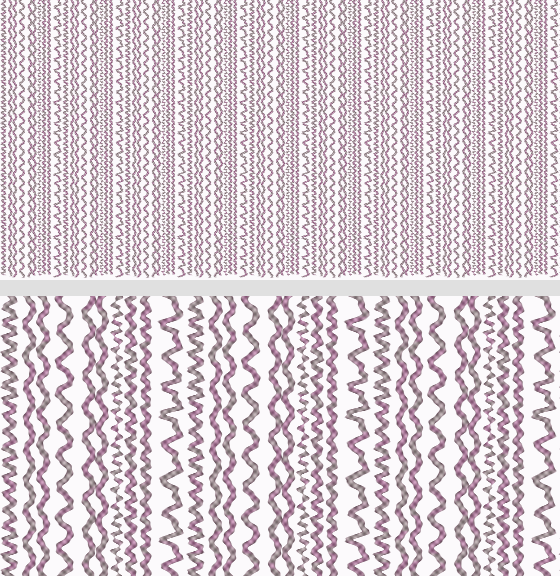
Top: the whole. Bottom: its middle third, enlarged.
Write a WebGL 1 fragment shader that draws this pattern.

```glsl
precision highp float;

// Vertical bands of beaded, wavy threads on white, ten threads to a band.
// Each thread is a sine curve with a slope-corrected distance; a fine lattice
// of beads and stitches breaks it up, and hashed noise wears swing and tint.

uniform vec2 u_resolution;

const float TAU = 6.2831853;
const float BANDS = 9.02;         // repeats across the canvas
const float ROWS = 27.0;          // wave repeats down the canvas
const int THREADS = 10;           // threads in one band
const float HALF_WIDTH = 0.0043;  // of the canvas height
const float BEADS = 96.0;         // beads per canvas height
const float BEAD_GAP = 0.32;      // how far the beads pinch the thread
const float DOT_GAP = 0.9;        // the same for the dotted thread
const float STITCH = 0.16;        // contrast of the stitches
const float PHASE_DRIFT = 0.5;    // wave irregularity, in radians
const float JAG_DRIFT = 2.4;      // the same for the jagged thread
const float SWING_WEAR = 0.25;    // loss of swing in the weakest waves
const float TINT_SPOTS = 110.0;   // tint changes down the canvas
const float END_LOW = 0.008;      // lowest loose end
const float END_SPREAD = 0.018;   // variation of the loose ends

const vec3 PAPER = vec3(0.99, 0.98, 0.99);
const vec3 MAUVE = vec3(0.67, 0.49, 0.61);
const vec3 GREY = vec3(0.62, 0.57, 0.58);
const vec3 OUTLINE = vec3(0.53, 0.44, 0.48);

float hash(vec2 p) {
  return fract(sin(dot(p, vec2(12.9898, 78.233))) * 43758.5453);
}

// Smooth noise along one thread, picked by its seed.
float threadNoise(float y, float seed) {
  float cell = floor(y);
  float f = fract(y);
  f = f * f * (3.0 - 2.0 * f);
  return mix(hash(vec2(cell, seed)), hash(vec2(cell + 1.0, seed)), f);
}

// x: centre and y: swing, in band widths; z: waves per row; w: mauve share.
vec4 threadShape(int i) {
  if (i == 0) return vec4(0.060, 0.024, 2.0, 0.45);
  if (i == 1) return vec4(0.165, 0.021, 1.0, 0.60);
  if (i == 2) return vec4(0.240, 0.023, 1.0, 0.65);
  if (i == 3) return vec4(0.355, 0.034, 1.0, 0.45);
  if (i == 4) return vec4(0.485, 0.023, 1.0, 0.45);
  if (i == 5) return vec4(0.555, 0.020, 1.0, 0.55);
  if (i == 6) return vec4(0.635, 0.016, 2.0, 0.35);
  if (i == 7) return vec4(0.710, 0.017, 2.0, 0.55);
  if (i == 8) return vec4(0.790, 0.014, 2.0, 0.65);
  return vec4(0.935, 0.038, 1.0, 0.45);
}

void main() {
  vec2 p = gl_FragCoord.xy / u_resolution.y;
  float pixel = 1.0 / u_resolution.y;
  float bandWidth = u_resolution.x / u_resolution.y / BANDS;
  float x = fract(p.x / bandWidth);
  vec3 color = PAPER;

  for (int i = 0; i < THREADS; i++) {
    vec4 shape = threadShape(i);
    float id = float(i);
    float waves = shape.z * ROWS;
    bool jagged = i == THREADS - 1;

    // Wave: a second harmonic and a strong drift make the last thread jagged.
    float bend = jagged ? 0.45 : 0.08;
    float drift = jagged ? JAG_DRIFT : PHASE_DRIFT;
    drift *= threadNoise(p.y * 12.0, id + 3.0);
    float t = TAU * waves * p.y + drift + TAU * hash(vec2(id, 5.0));
    float swing = shape.y * (1.0 - SWING_WEAR * threadNoise(p.y * ROWS, id + 31.0));
    float wave = sin(t) + bend * sin(2.0 * t + 0.8);
    float slope = cos(t) + 2.0 * bend * cos(2.0 * t + 0.8);
    slope *= swing * bandWidth * TAU * waves;
    float dist = abs(x - shape.x - swing * wave) * bandWidth;
    dist /= sqrt(1.0 + slope * slope);

    // Beads narrow the thread; the loose end stops it near the bottom.
    float gap = i == 6 ? DOT_GAP : BEAD_GAP;
    float beadAngle = TAU * BEADS * p.y + id * 1.7;
    float radius = HALF_WIDTH * (1.0 - gap * (0.5 + 0.5 * cos(beadAngle)));
    float cover = clamp((radius - dist) / pixel + 0.5, 0.0, 1.0);
    float end = END_LOW + END_SPREAD * hash(vec2(id, 9.0));
    cover *= smoothstep(end - pixel, end + pixel, p.y);

    // Short specks of tint, a darker edge and alternating stitches.
    float spot = threadNoise(p.y * TINT_SPOTS, id + 61.0);
    float mauve = smoothstep(-0.25, 0.25, shape.w - spot);
    vec3 ink = mix(GREY, MAUVE, mauve);
    ink = mix(ink, OUTLINE, smoothstep(0.35, 0.9, dist / HALF_WIDTH));
    float across = TAU * BEADS * x * bandWidth;
    ink += STITCH * sin(beadAngle) * cos(across);
    color = mix(color, ink, cover);
  }

  gl_FragColor = vec4(color, 1.0);
}
```
